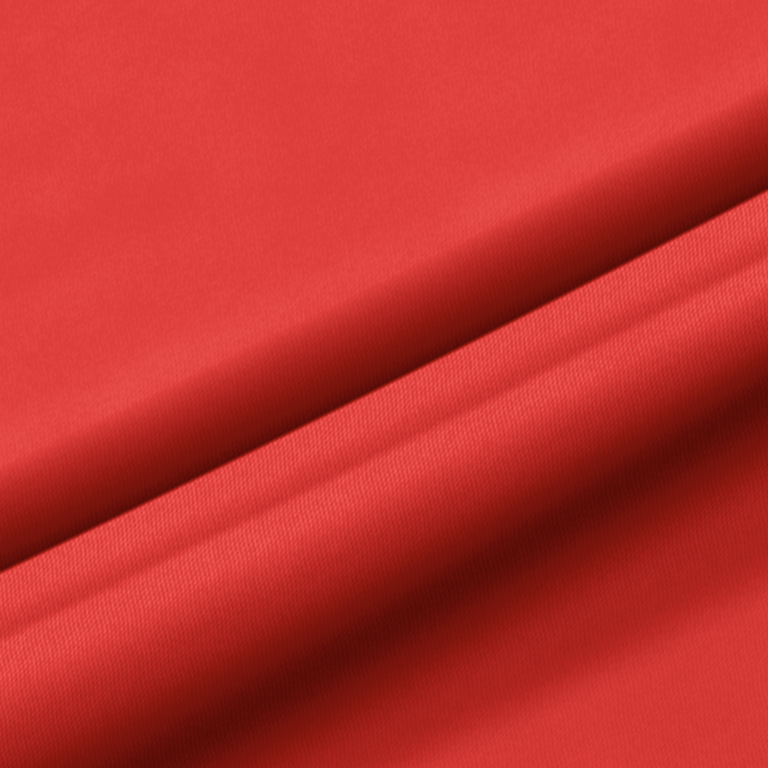
This texture is drawn by a WebGL 2 fragment shader. Its source:

```glsl
#version 300 es
precision highp float;
// Draws red knitted cloth with soft diagonal folds and deep shadows.
uniform vec2 u_resolution;
out vec4 outColor;

// Fold layout, measured downwards across the diagonal
const float FOLD_SLOPE = 0.4987;
const float FOLD_BOW = 0.006;
const float CREST = 0.607;        // top of the upper fold
const float VALLEY = 0.746;       // crisp edge under the upper fold
const float SEAM = 0.833;         // crease between the two lower rolls
const float LOWER_EDGE = 1.252;   // where the lit cloth returns
const float SHADOW_LEFT = 0.280;  // seam to deepest shadow, left side
const float SHADOW_TAPER = 0.102; // narrowing of that gap to the right

// Light levels
const float LIT = 0.872;
const float DEEP = 0.37;

// Knit
const float RIBS = 172.0;
const float ROWS = 150.0;
const float RIB_LEAN = 0.16;
const float KNIT_DEPTH = 0.045;
const float GRAIN_DEPTH = 0.045;

// Cloth colours from shadow to highlight
const vec3 BLACK_RED = vec3(0.30, 0.035, 0.02);
const vec3 SHADOW_RED = vec3(0.48, 0.08, 0.05);
const vec3 DUSK_RED = vec3(0.57, 0.10, 0.07);
const vec3 MID_RED = vec3(0.71, 0.15, 0.13);
const vec3 CLOTH_RED = vec3(0.87, 0.245, 0.235);
const vec3 GLOW_RED = vec3(0.95, 0.37, 0.34);

float hash(vec2 p) {
    vec3 q = fract(vec3(p.xyx) * 0.1031);
    q += dot(q, q.yzx + 33.33);
    return fract((q.x + q.y) * q.z);
}

float noise(vec2 p) {
    vec2 i = floor(p), f = fract(p);
    f = f * f * (3.0 - 2.0 * f);
    return mix(mix(hash(i), hash(i + vec2(1, 0)), f.x),
               mix(hash(i + vec2(0, 1)), hash(i + vec2(1, 1)), f.x), f.y);
}

float fbm(vec2 p) {
    float sum = 0.0, gain = 0.5;
    for (int i = 0; i < 4; i++) {
        sum += gain * noise(p);
        p = p * 2.03 + 17.1;
        gain *= 0.5;
    }
    return sum;
}

float bump(float d, float width) {
    return exp(-d * d / (width * width));
}

// Light level at fold depth s and horizontal place x
float foldLight(float s, float x) {
    // Flat cloth rolling over the crest into the first valley
    float roll = clamp((s - CREST) / (VALLEY - CREST), 0.0, 1.0);
    float upper = mix(LIT, DEEP - 0.02, pow(roll, 0.95));
    upper += 0.022 * bump(s - CREST + 0.025, 0.035);

    // Narrow roll, dimming towards the seam
    float narrow = LIT + 0.025 - 0.10 * smoothstep(SEAM - 0.050, SEAM, s);

    // Wide roll turning away into the deep shadow
    float gap = SHADOW_LEFT - SHADOW_TAPER * x;
    float turn = (s - SEAM) / gap;
    float wide = LIT + 0.02 - 0.16 * smoothstep(0.15, 0.48, turn);
    wide -= 0.36 * smoothstep(0.36, 1.0, turn);

    // Cloth emerging from the shadow
    float past = s - SEAM - gap;
    float rise = 0.30 * smoothstep(0.0, 0.15, past);
    rise += 0.16 * smoothstep(LOWER_EDGE - 0.045, LOWER_EDGE + 0.045, s);

    float light = mix(upper, narrow, smoothstep(-0.004, 0.004, s - VALLEY));
    light = mix(light, wide, smoothstep(-0.008, 0.009, s - SEAM));
    return light + rise * step(0.0, past);
}

vec3 clothColour(float light) {
    vec3 c = mix(BLACK_RED, SHADOW_RED, smoothstep(0.30, 0.48, light));
    c = mix(c, DUSK_RED, clamp((light - 0.48) / 0.09, 0.0, 1.0));
    c = mix(c, MID_RED, clamp((light - 0.57) / 0.14, 0.0, 1.0));
    c = mix(c, CLOTH_RED, clamp((light - 0.71) / 0.16, 0.0, 1.0));
    return mix(c, GLOW_RED, clamp((light - 0.87) / 0.09, 0.0, 1.0));
}

void main() {
    vec2 p = gl_FragCoord.xy / u_resolution;
    float s = 1.0 - p.y + FOLD_SLOPE * p.x - FOLD_BOW * 4.0 * p.x * (1.0 - p.x);
    float light = foldLight(s, p.x);

    // Interlocked stitches, sharpest on the rolls
    float row = s * ROWS;
    float rib = (p.x + RIB_LEAN * p.y) * RIBS + 0.15 * sin(row * 0.7);
    float knit = 0.6 * sin(6.2832 * rib) + 0.4 * sin(6.2832 * (row + 0.5 * rib));
    float focus = mix(0.15, 1.0, smoothstep(CREST - 0.06, VALLEY, s));
    focus *= mix(1.0, 0.45, smoothstep(LOWER_EDGE - 0.16, LOWER_EDGE, s));
    float exposure = smoothstep(0.28, 0.85, light);

    // Yarn grain and broad mottling along the cloth
    float grain = noise(vec2(rib, row) * 1.9) - 0.5;
    float mottle = fbm(vec2(p.x * 9.0 + p.y * 3.0, s * 14.0)) - 0.47;
    light += KNIT_DEPTH * knit * focus * mix(0.3, 1.0, exposure);
    light += GRAIN_DEPTH * grain * mix(0.45, 1.0, focus) * mix(0.4, 1.0, exposure);
    light += 0.035 * mottle * exposure;

    outColor = vec4(clothColour(light), 1.0);
}
```
